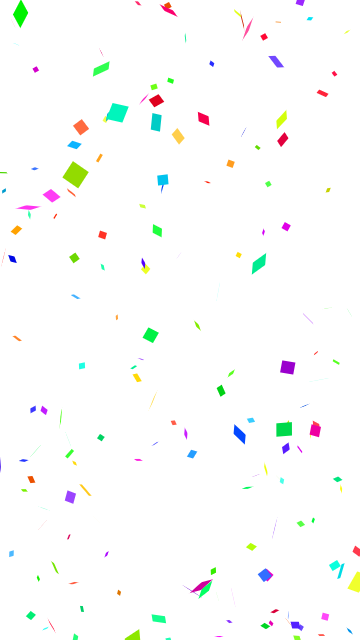
Write a WebGL 2 fragment shader that draws this pattern.

```glsl
#version 300 es
precision highp float;
// Confetti: bright square flakes tumbling over a white ground.
// Each flake is a square, rolled in its own plane, foreshortened along a
// random heading and scaled by its depth; a loop layers them far to near.

#define FLAKES 172
#define FAR_SIZE 0.0063      // half side of the farthest flake, canvas widths
#define DEPTH_RANGE 0.78     // 0: all one size, towards 1: huge near flakes
#define FALL_BIAS 1.2        // above 1 gathers flakes near the bottom
#define DARKEST 0.40
#define LIGHTEST 0.66
#define SEED 29u

uniform vec2 u_resolution;
out vec4 fragColor;

const float TAU = 6.283185;
const vec3 PAPER = vec3(1.0);

// Three random values in 0..1 for one flake and one group of traits
vec3 hash3(uint flake, uint traits) {
    uvec3 v = uvec3(flake, traits, SEED) * 1664525u + 1013904223u;
    v.x += v.y * v.z; v.y += v.z * v.x; v.z += v.x * v.y;
    v ^= v >> 16u;
    v.x += v.y * v.z; v.y += v.z * v.x; v.z += v.x * v.y;
    return vec3(v >> 8u) / 16777216.0;
}

mat2 rotation(float angle) {
    float c = cos(angle), s = sin(angle);
    return mat2(c, s, -s, c);
}

// Fully saturated colour of a given hue and lightness
vec3 vividColor(float hue, float lightness) {
    vec3 pure = clamp(abs(mod(hue * 6.0 + vec3(0.0, 4.0, 2.0), 6.0) - 3.0) - 1.0, 0.0, 1.0);
    return lightness + (pure - 0.5) * (1.0 - abs(2.0 * lightness - 1.0));
}

// Pixel coverage of a foreshortened square centred on the origin
float flakeCoverage(vec2 p, float halfSide, float squeeze, float heading, float roll, float pixel) {
    mat2 spin = rotation(roll);
    vec2 stretch = vec2(1.0, 1.0 / squeeze);
    vec2 face = spin * (stretch * (rotation(heading) * p));

    // Face units per canvas unit, across each pair of edges
    vec2 slope = vec2(length(vec2(spin[0].x, spin[1].x) * stretch),
                      length(vec2(spin[0].y, spin[1].y) * stretch));
    vec2 inside = (halfSide - abs(face)) / (slope * pixel);
    vec2 width = 2.0 * halfSide / (slope * pixel);

    // Slivers thinner than a pixel fade instead of thickening
    vec2 cover = clamp(min(inside + 0.5, width), 0.0, 1.0);
    return cover.x * cover.y;
}

void main() {
    float pixel = 1.0 / u_resolution.x;
    vec2 p = gl_FragCoord.xy * pixel;
    float canvasHeight = u_resolution.y * pixel;
    vec3 color = PAPER;

    for (int i = 0; i < FLAKES; i++) {
        uint flake = uint(i);

        // Place and depth
        vec3 place = hash3(flake, 0u);
        vec2 center = vec2(place.x, pow(place.y, FALL_BIAS) * canvasHeight);
        float nearness = (float(i) + place.z) / float(FLAKES);
        float halfSide = FAR_SIZE / (1.0 - DEPTH_RANGE * nearness);
        vec2 offset = p - center;
        if (length(offset) > 1.5 * halfSide + pixel) continue;

        // Tumble
        vec3 turn = hash3(flake, 1u) * TAU;
        vec3 look = hash3(flake, 2u);
        float squeeze = max(abs(cos(turn.x) * cos(look.z * TAU)), 0.02);
        float cover = flakeCoverage(offset, halfSide, squeeze, turn.y, turn.z, pixel);

        // Paint
        vec3 paint = vividColor(look.x, mix(DARKEST, LIGHTEST, look.y));
        color = mix(color, paint, cover);
    }
    fragColor = vec4(color, 1.0);
}
```
